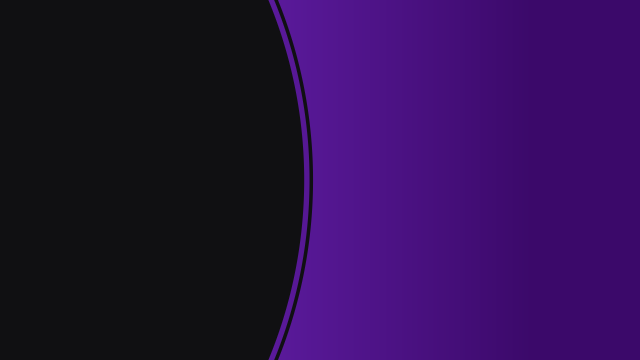
Reproduce this background procedurally as a Shadertoy shader.

```glsl
// A near-black disc with a thin outer ring over a violet horizontal gradient.

const vec3 CHARCOAL = vec3(0.063, 0.063, 0.071);
const vec3 BRIGHT_VIOLET = vec3(0.352, 0.100, 0.605);
const vec3 DEEP_VIOLET = vec3(0.232, 0.036, 0.415);

// Signed distance to a circle
float circleDistance(vec2 p, vec2 center, float radius) {
    return length(p - center) - radius;
}

// Smooth coverage of the region where the distance is negative
float coverage(float dist, float pixel) {
    return clamp(0.5 - dist / pixel, 0.0, 1.0);
}

// Violet fading from left to right between two positions
vec3 violetGradient(float x, float start, float end) {
    float t = clamp((x - start) / (end - start), 0.0, 1.0);
    return mix(BRIGHT_VIOLET, DEEP_VIOLET, t);
}

void mainImage(out vec4 fragColor, in vec2 fragCoord) {
    // Canvas height is one unit
    float pixel = 1.0 / iResolution.y;
    vec2 p = fragCoord * pixel;

    vec3 color = violetGradient(p.x, 0.765, 1.48);

    // Disc and concentric ring
    float disc = circleDistance(p, vec2(-0.461, 0.5), 1.306);
    float ringCenter = 0.0197;
    float ringHalfWidth = 0.0049;
    float ring = abs(disc - ringCenter) - ringHalfWidth;

    color = mix(color, CHARCOAL, coverage(min(disc, ring), pixel));
    fragColor = vec4(color, 1.0);
}
```
